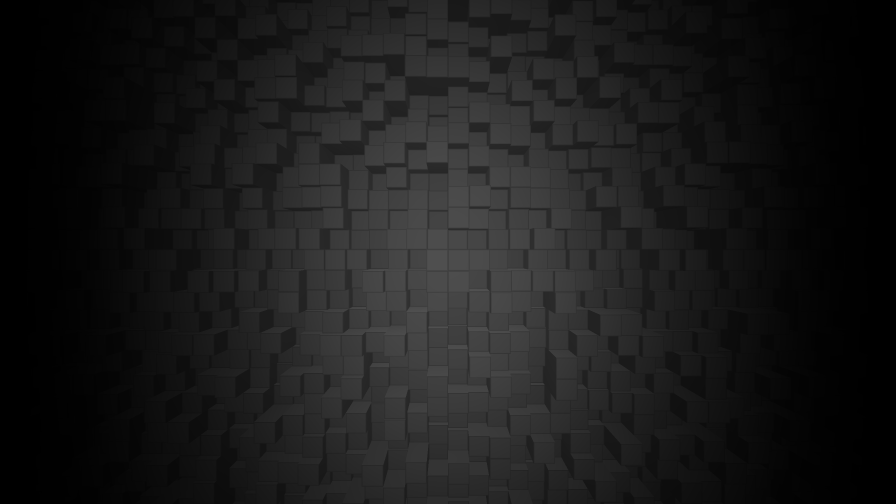
Write a Shadertoy shader that draws this background.

```glsl
// A dark wall of square blocks pushed out to random heights, seen head on in perspective.
// Each ray walks the block grid outward from the vanishing point until it meets
// a front face or a side; a soft central glow then lights the result.

const vec2  VANISH     = vec2(0.5, 0.505);  // vanishing point, share of canvas
const float CELL       = 0.0375;            // block width at the wall, in canvas heights
const float MAX_HEIGHT = 0.13;              // tallest block, share of camera distance
const float PEAK_LIGHT = 0.305;             // brightness at the glow centre
const vec2  GLOW_SHIFT = vec2(0.0, -0.01);  // glow centre relative to vanishing point
const vec2  GLOW_SIZE  = vec2(0.48, 0.63);  // glow radii, in canvas heights
const float UNDERSIDE  = 0.60;              // tone of sides that face down
const float TOPSIDE    = 1.08;              // tone of sides that face up
const float FLANK      = 0.68;              // tone of left and right sides
const float SEAM_WIDTH = 0.06;              // dark joint, share of a block
const float SEAM_TONE  = 0.80;
const int   MAX_STEPS  = 16;
const int   SAMPLES    = 3;                 // antialiasing grid per axis

float hash(vec2 p) {
    vec3 q = fract(vec3(p.xyx) * 0.1031);
    q += dot(q, q.yzx + 33.33);
    return fract((q.x + q.y) * q.z);
}

float blockHeight(vec2 cell) {
    return MAX_HEIGHT * hash(cell + 17.0);
}

// Front face: slight tone change per block, darker along the joints.
float faceTone(vec2 cell, vec2 gridPos, float height) {
    vec2 local = gridPos - cell;
    vec2 border = min(local, 1.0 - local);
    float seam = smoothstep(0.0, SEAM_WIDTH, min(border.x, border.y));
    float tone = mix(0.88, 1.0, height / MAX_HEIGHT);
    tone *= 0.97 + 0.06 * hash(cell + 71.0);
    return tone * mix(SEAM_TONE, 1.0, seam);
}

// Side face: tone by direction, darker toward the foot of the block.
float sideTone(bool crossedX, float rayY, float depth) {
    float tone = crossedX ? FLANK : (rayY > 0.0 ? UNDERSIDE : TOPSIDE);
    return tone * mix(1.0, 0.88, clamp(depth / MAX_HEIGHT, 0.0, 1.0));
}

// Walk the grid from the tallest plane down to the wall.
// The grid position at height h is ray * (1 - h).
float wallTone(vec2 p) {
    vec2 ray = p / CELL;
    ray += vec2(1e-4) * (1.0 - step(1e-4, abs(ray)));
    vec2 stepDir = sign(ray);
    float travel = 1.0 - MAX_HEIGHT;
    vec2 cell = floor(ray * travel);
    bool crossedX = false;

    for (int i = 0; i < MAX_STEPS; i++) {
        float height = blockHeight(cell);
        float faceTravel = 1.0 - height;
        if (i > 0 && travel >= faceTravel) {
            return sideTone(crossedX, ray.y, travel - faceTravel);
        }
        vec2 exits = (cell + max(stepDir, 0.0)) / ray;
        float exitTravel = min(exits.x, exits.y);
        if (exitTravel >= faceTravel) {
            return faceTone(cell, ray * faceTravel, height);
        }
        crossedX = exits.x < exits.y;
        cell += crossedX ? vec2(stepDir.x, 0.0) : vec2(0.0, stepDir.y);
        travel = exitTravel;
    }
    return FLANK;
}

float glow(vec2 p) {
    vec2 d = (p - GLOW_SHIFT) / GLOW_SIZE;
    float light = exp(-dot(d, d));
    // Fade to black at the far left and right
    return PEAK_LIGHT * light * (1.0 - smoothstep(0.55, 0.92, abs(p.x)));
}

void mainImage(out vec4 fragColor, in vec2 fragCoord) {
    float tone = 0.0;
    for (int j = 0; j < SAMPLES; j++) {
        for (int i = 0; i < SAMPLES; i++) {
            vec2 offset = (vec2(i, j) + 0.5) / float(SAMPLES) - 0.5;
            vec2 p = (fragCoord + offset - VANISH * iResolution.xy) / iResolution.y;
            tone += wallTone(p);
        }
    }
    tone /= float(SAMPLES * SAMPLES);

    vec2 center = (fragCoord - VANISH * iResolution.xy) / iResolution.y;
    fragColor = vec4(vec3(tone * glow(center)), 1.0);
}
```
